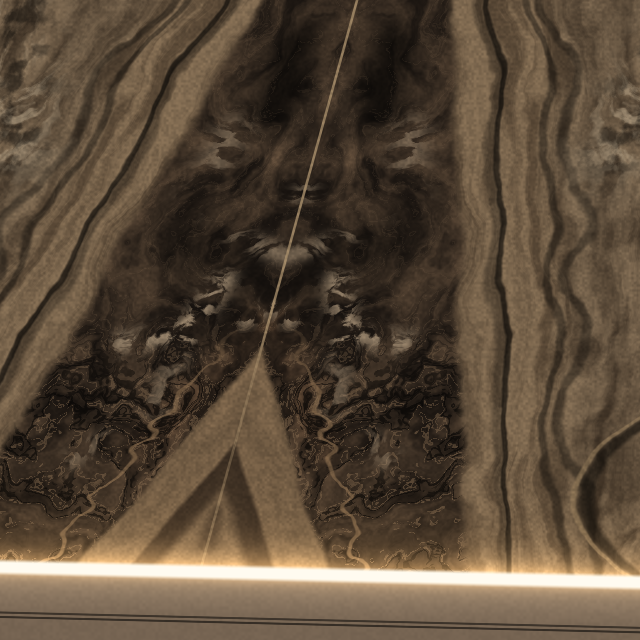
Reproduce this texture procedurally as a Shadertoy shader.

```glsl
float hash(vec2 p) {
    return fract(sin(dot(p, vec2(127.1, 311.7))) * 43758.5453);
}

float noise(vec2 p) {
    vec2 i = floor(p), f = fract(p);
    f = f * f * (3.0 - 2.0 * f);
    return mix(mix(hash(i), hash(i + vec2(1, 0)), f.x),
               mix(hash(i + vec2(0, 1)), hash(i + vec2(1, 1)), f.x), f.y);
}

float fbm(vec2 p) {
    float sum = 0.0, amp = 0.52;
    for (int i = 0; i < 5; i++) {
        sum += amp * noise(p);
        p = mat2(1.6, 1.2, -1.2, 1.6) * p + 7.3;
        amp *= 0.5;
    }
    return sum;
}

// Soft falloff around the segment a-b
float glowSegment(vec2 p, vec2 a, vec2 b, float radius) {
    vec2 pa = p - a, ba = b - a;
    vec2 q = pa - ba * clamp(dot(pa, ba) / dot(ba, ba), 0.0, 1.0);
    return exp(-dot(q, q) / (radius * radius));
}

float line(float dist, float width) {
    return 1.0 - smoothstep(width * 0.3, width, abs(dist));
}

// Pale fibrous bands outside the dark core
vec3 paleStone(vec2 p, vec2 uv, float edge, vec2 warp) {
    float fibre = fbm(vec2(edge * 60.0, p.y * 4.0) + warp * 3.0);
    float outer = smoothstep(0.12, 0.2, edge);
    vec3 col = mix(vec3(0.34, 0.275, 0.205), vec3(0.50, 0.415, 0.315), smoothstep(0.2, 0.7, fibre));
    float mottle = fbm(p * vec2(16, 11) + warp * 5.0);
    vec3 rough = mix(vec3(0.22, 0.175, 0.13), vec3(0.50, 0.42, 0.325), smoothstep(0.2, 0.8, mix(mottle, fibre, 0.45)));
    col = mix(col, rough, outer * 0.85);

    // Long dark veins following the bands
    float sway = 0.02 * (noise(vec2(p.y * 9.0, 3.0)) - 0.5) + 0.012 * warp.y;
    col *= 1.0 - 0.6 * line(edge - 0.064 - sway, 0.007);
    col *= 1.0 - 0.25 * line(edge - 0.054 - sway * 1.6, 0.014);
    col *= 1.0 - 0.4 * line(edge - 0.145 - sway * 2.5, 0.009);
    col *= 1.0 - 0.35 * line(edge - 0.18 - sway * 4.0, 0.012);

    // Weathered crystal patches near the outer corners
    float patches = glowSegment(p, vec2(0.53, 0.98), vec2(0.47, 0.78), 0.065);
    float flecks = smoothstep(0.42, 0.68, fbm(p * vec2(45, 30) + warp * 6.0));
    col = mix(col, vec3(0.63, 0.56, 0.46), patches * flecks * 0.8);
    col *= 1.0 - 0.45 * patches * smoothstep(0.55, 0.3, fbm(p * 38.0 + 9.0));

    // Curled layer in the lower right
    float curl = uv.x - 0.9 - 6.0 * (uv.y - 0.22) * (uv.y - 0.22) + 0.03 * warp.x;
    float low = smoothstep(0.44, 0.34, uv.y);
    col = mix(col, vec3(0.54, 0.45, 0.33), low * line(curl, 0.007) * 0.7);
    col *= 1.0 - 0.5 * low * line(curl - 0.018, 0.018);
    return col;
}

// Dark core with drapery, curls and pale flakes
vec3 darkStone(vec2 p, float edge, float tent, vec2 warp) {
    float flow = mix(tent, edge, smoothstep(0.3, 0.75, p.y + p.x));
    float strands = fbm(vec2(flow * 42.0, p.y * 7.0) + warp * 7.0);
    float cloud = fbm(p * 13.0 + warp * 4.0);
    vec3 col = mix(vec3(0.095, 0.075, 0.06), vec3(0.31, 0.245, 0.185), smoothstep(0.24, 0.76, mix(strands, cloud, 0.4)));
    col *= 1.0 - 0.65 * glowSegment(p, vec2(0.07, 0.93), vec2(0.08, 0.83), 0.04);
    col *= 1.0 - 0.3 * glowSegment(p, vec2(0.06, 0.57), vec2(0.15, 0.62), 0.06);
    col += vec3(0.10, 0.08, 0.06) * glowSegment(p, vec2(0.01, 0.87), vec2(0.055, 0.75), 0.016);
    col += vec3(0.10, 0.065, 0.04) * glowSegment(p, vec2(0.02, 0.48), vec2(0.14, 0.30), 0.035) * strands;

    // Thin contour curls, strongest low down
    float low = smoothstep(0.56, 0.35, p.y);
    float contour = fbm(vec2(flow * 22.0, p.y * 16.0) + warp * 9.0);
    col *= 1.0 - 0.55 * low * line(contour - 0.43, 0.045);
    col = mix(col, vec3(0.48, 0.385, 0.285), line(contour - 0.53, 0.022) * (0.12 + 0.38 * low));
    float ripple = 0.01 * sin(p.y * 110.0 + warp.x * 14.0);
    col = mix(col, vec3(0.53, 0.42, 0.30), 0.65 * low * line(tent - 0.055 - ripple - 0.05 * warp.y, 0.006));

    // Flakes gathered along mirrored arcs
    float arcs = glowSegment(p, vec2(0.09, 0.56), vec2(0.12, 0.49), 0.022)
               + glowSegment(p, vec2(0.12, 0.48), vec2(0.22, 0.465), 0.018)
               + 0.8 * glowSegment(p, vec2(0.0, 0.525), vec2(0.035, 0.50), 0.015)
               + 0.7 * glowSegment(p, vec2(0.0, 0.60), vec2(0.09, 0.63), 0.016)
               + 0.6 * glowSegment(p, vec2(0.14, 0.79), vec2(0.16, 0.70), 0.03)
               + 0.6 * glowSegment(p, vec2(0.13, 0.43), vec2(0.14, 0.37), 0.022)
               + 0.5 * glowSegment(p, vec2(0.21, 0.31), vec2(0.25, 0.28), 0.018)
               + 0.5 * glowSegment(p, vec2(0.0, 0.71), vec2(0.015, 0.69), 0.016);
    float flakes = smoothstep(0.46, 0.64, fbm(p * vec2(52, 66) + warp * 8.0));
    return mix(col, vec3(0.62, 0.54, 0.44), min(arcs, 1.0) * flakes * 0.85);
}

void mainImage(out vec4 fragColor, in vec2 fragCoord) {
    vec2 uv = fragCoord / iResolution.xy;
    float seam = uv.x - 0.283 - 0.275 * uv.y;
    vec2 p = vec2(abs(seam), uv.y);
    vec2 warp = vec2(fbm(p * 8.0), fbm(p * 8.0 + 31.0)) - 0.5;
    float edge = p.x - 0.15 - 0.3 * (1.0 - p.y) + 0.04 * warp.x;
    float tent = p.x - 0.57 * (0.46 - p.y) + 0.025 * warp.y;

    vec3 col = mix(darkStone(p, edge, tent, warp), paleStone(p, uv, edge, warp), smoothstep(-0.012, 0.008, edge));

    // Pale tent and the dark chevron inside it
    float grainy = fbm(vec2(tent * 30.0, p.y * 8.0) + warp * 3.0);
    vec3 tentCol = vec3(0.45, 0.365, 0.27) * (0.82 + 0.34 * grainy);
    float chevron = p.x - 0.6 * (0.305 - p.y) + 0.02 * warp.x;
    float fold = smoothstep(0.004, -0.006, chevron) * smoothstep(-0.058, -0.03, chevron);
    fold = max(fold, 0.7 * glowSegment(p, vec2(0.0, 0.20), vec2(0.006, 0.15), 0.012));
    tentCol = mix(tentCol, vec3(0.20, 0.155, 0.115), fold * (0.6 + 0.5 * grainy));
    col = mix(col, tentCol, smoothstep(0.006, -0.008, tent));

    // Mirror seam and mineral grain
    col = mix(col, vec3(0.66, 0.56, 0.42), line(seam, 0.0032) * mix(0.4, 0.8, smoothstep(0.4, 0.5, uv.y)));
    col *= 0.9 + 0.2 * noise(uv * 260.0);

    // Ledge below the light strip, with a double groove
    float strip = uv.y - 0.114 + 0.024 * uv.x;
    vec3 ledge = mix(vec3(0.46, 0.39, 0.32), vec3(0.55, 0.47, 0.385), smoothstep(-0.09, -0.02, strip));
    float groove = strip + 0.075;
    ledge *= 1.0 - 0.5 * line(groove - 0.004, 0.0025) - 0.55 * line(groove + 0.003, 0.0025);
    ledge *= 0.97 + 0.06 * noise(uv * 200.0);
    col = mix(ledge, col, smoothstep(-0.004, 0.004, strip));

    // Warm glow and white core of the strip
    float reach = strip > 0.0 ? 0.024 : 0.011;
    col += vec3(0.75, 0.58, 0.36) * exp(-abs(strip) / reach);
    col += vec3(0.07, 0.05, 0.025) * exp(-abs(strip) / 0.08) * step(0.0, strip);
    col = mix(col, vec3(1.0, 0.985, 0.94), smoothstep(0.014, 0.006, abs(strip)));
    fragColor = vec4(clamp(col, 0.0, 1.0), 1.0);
}
```
